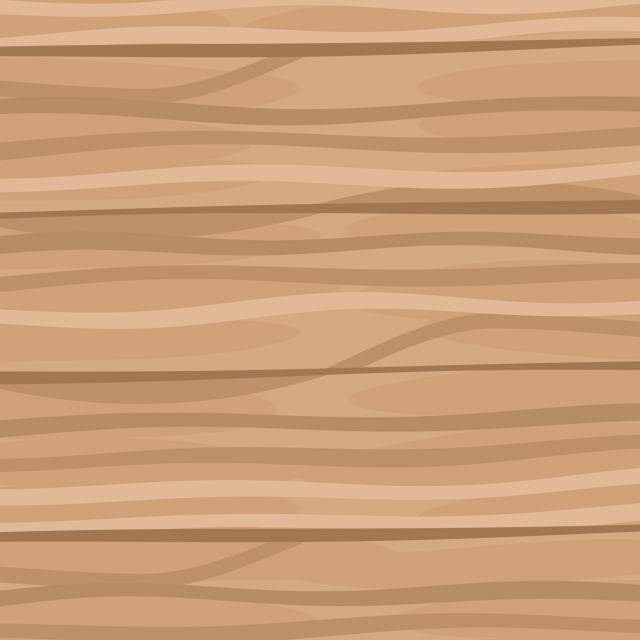
This texture is drawn by a WebGL 2 fragment shader. Its source:

```glsl
#version 300 es
precision highp float;

uniform vec2 u_resolution;
out vec4 outColor;

#define PLANK_HEIGHT 0.253
#define FIRST_SEAM 0.158
#define STRIP_HALF 0.048
#define STRIP_GAP 0.205
#define WAVE_HEIGHT 0.032
#define SEAM_HALF 0.030
#define PATCH_COUNT 6

const vec3 BASE = vec3(0.835, 0.668, 0.502);
const vec3 PATCH = vec3(0.818, 0.632, 0.466);
const vec3 DARK = vec3(0.725, 0.552, 0.388);
const vec3 DARK_SOFT = vec3(0.748, 0.570, 0.408);
const vec3 LIGHT = vec3(0.885, 0.726, 0.588);
const vec3 SEAM = vec3(0.642, 0.467, 0.325);

float hash(vec2 p) {
    p = fract(p * vec2(0.1031, 0.1137) + 0.37);
    p += dot(p, p.yx + 33.33);
    return fract((p.x + p.y) * p.x * 7.13);
}

// Coverage of the inside of a signed distance, softened over one pixel
float fill(float d, float pixel) {
    return 1.0 - smoothstep(-0.7 * pixel, 0.7 * pixel, d);
}

float ellipse(vec2 q, vec2 radius) {
    float k = length(q / radius);
    return k * (k - 1.0) / max(length(q / (radius * radius)), 0.001);
}

// Gentle grain line with its own phase and wavelength
float wave(float x, float seed) {
    float phase = 6.2832 * hash(vec2(seed, 3.0));
    float pitch = mix(7.0, 10.0, hash(vec2(seed, 8.0)));
    return sin(x * pitch + phase) + 0.45 * sin(x * 4.3 + 2.0 * phase);
}

// Broad warm patches that reach in from both sides of a plank
float patches(vec2 p, float id, float pixel) {
    float cover = 0.0;
    for (int i = 0; i < PATCH_COUNT; i++) {
        vec2 seed = vec2(float(i) + 1.0, id * 7.0 + 11.0);
        float side = mod(float(i), 2.0);
        float row = floor(float(i) / 2.0);
        vec2 center = vec2(mix(0.14, 0.86, side), 0.17 + 0.33 * row);
        center += (vec2(hash(seed), hash(seed + 19.0)) - 0.5) * vec2(0.26, 0.14);
        vec2 radius = vec2(mix(0.24, 0.40, hash(seed + 41.0)),
                           mix(0.13, 0.20, hash(seed + 67.0)));
        vec2 q = p - center;
        q.y -= 0.22 * q.x * (hash(seed + 83.0) - 0.3) + 0.02 * sin(9.0 * p.x + id);
        cover = max(cover, fill(ellipse(q, radius), pixel));
    }
    return cover;
}

// Strip that runs along the plank, then climbs into the seam
float sweep(vec2 p, float pixel) {
    float center = 0.77 - 0.06 * sin(6.0 * p.x) + 0.38 * smoothstep(0.22, 0.64, p.x);
    return fill(abs(p.y - center) - STRIP_HALF, pixel);
}

// Shallow shade hanging from the upper seam
float seamShade(vec2 p, float pixel) {
    float u = (p.x - 0.23) / 0.30;
    return fill(1.0 - 0.17 * (1.0 - u * u) - p.y, pixel);
}

void main() {
    vec2 uv = gl_FragCoord.xy / u_resolution.y;
    float pixel = 1.0 / (u_resolution.y * PLANK_HEIGHT);

    // Slightly tilted and bent planks
    float bend = 0.016 * uv.x + 0.003 * sin(5.0 * uv.x + 9.0 * uv.y);
    float v = (uv.y - FIRST_SEAM - bend) / PLANK_HEIGHT;
    float id = floor(v);
    vec2 p = vec2(uv.x, v - id);
    vec2 turned = 1.0 - p;
    float kind = mod(2.0 - id, 3.0);

    // Ground
    vec3 color = mix(BASE, PATCH, patches(p, id, pixel));

    // Shade and sweeping strip, turned round on some planks
    color = mix(color, DARK_SOFT, seamShade(kind < 0.5 ? turned : p, pixel));
    if (kind < 1.5) {
        color = mix(color, DARK_SOFT, sweep(kind < 0.5 ? p : turned, pixel));
    }

    // Wavy strips: two dark ones above one or two light ones
    float top = kind < 0.5 ? 0.62 : (kind < 1.5 ? 0.79 : 0.69);
    int count = kind < 1.5 ? 3 : 4;
    for (int i = 0; i < count; i++) {
        float seed = id * 5.0 + float(i) + 20.0;
        float center = top - STRIP_GAP * float(i) + WAVE_HEIGHT * wave(p.x, seed);
        float halfWidth = STRIP_HALF * (1.0 + 0.15 * sin(6.0 * p.x + seed * 2.3));
        vec3 tone = i > 1 ? LIGHT : (i == 0 ? DARK : DARK_SOFT);
        color = mix(color, tone, fill(abs(p.y - center) - halfWidth, pixel));
    }

    // Seams of uneven thickness
    float seamId = floor(v + 0.5);
    float seamHalf = SEAM_HALF * (1.0 + 0.42 * sin(4.0 * p.x + seamId * 2.1));
    color = mix(color, SEAM, fill(abs(v - seamId) - seamHalf, pixel));

    outColor = vec4(color, 1.0);
}
```
